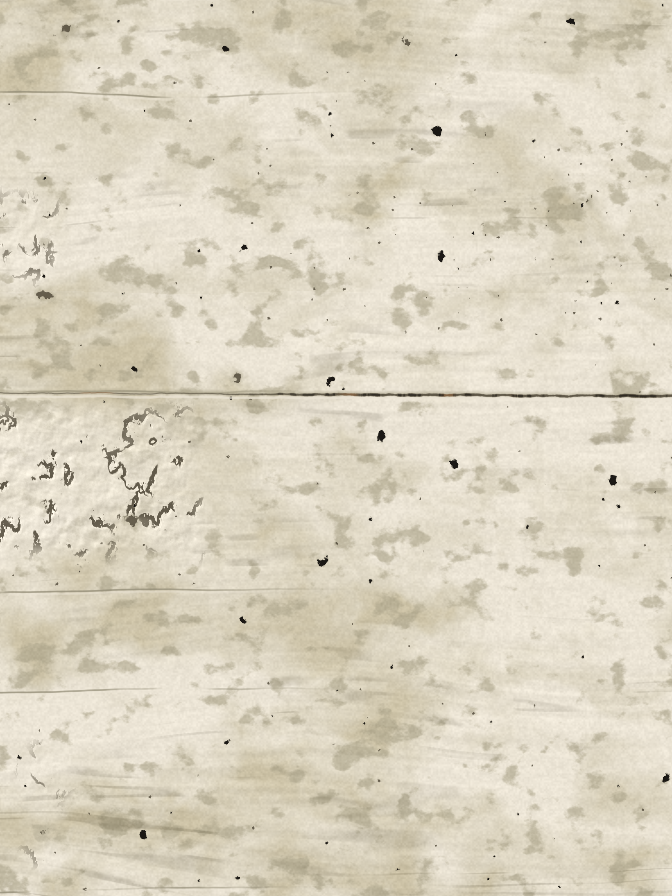
Reproduce this texture procedurally as a Shadertoy shader.

```glsl
// Pale board-formed concrete: faint wood grain, one open seam, pits, knots and a crumbled patch.
#define SEAM_Y 0.562
#define BOARD_HEIGHT 0.111
#define GRAIN_AMOUNT 0.045
#define SPECKLE_AMOUNT 0.075
#define PIT_RADIUS 0.0060
#define LIGHT vec3(0.925, 0.897, 0.838)
#define MID vec3(0.86, 0.83, 0.75)
#define DARK vec3(0.80, 0.76, 0.65)
#define STAIN vec3(0.68, 0.65, 0.55)
#define CREVICE vec3(0.30, 0.27, 0.21)
#define HOLE vec3(0.07, 0.06, 0.05)

float hash(vec2 p) {
    vec3 q = fract(p.xyx * 0.1031);
    q += dot(q, q.yzx + 33.33);
    return fract((q.x + q.y) * q.z);
}

float noise(vec2 p) {
    vec2 i = floor(p), f = fract(p);
    f = f * f * (3.0 - 2.0 * f);
    vec2 e = vec2(0.0, 1.0);
    return mix(mix(hash(i), hash(i + e.yx), f.x),
               mix(hash(i + e.xy), hash(i + e.yy), f.x), f.y);
}

float fbm(vec2 p) {
    float sum = 0.0, amp = 0.516;
    for (int i = 0; i < 5; i++) {
        sum += amp * noise(p);
        p = mat2(1.6, 1.2, -1.2, 1.6) * p + 17.3;
        amp *= 0.5;
    }
    return sum;
}

// Soft elliptical weight around a centre
float blob(vec2 p, vec2 centre, vec2 size) {
    vec2 v = (p - centre) / size;
    return exp(-dot(v, v));
}

// Ragged rectangular region
float region(vec2 p, vec2 centre, vec2 halfSize) {
    float d = length(max(abs(p - centre) - halfSize, 0.0));
    return 1.0 - smoothstep(0.0, 0.045, d + 0.045 * (fbm(p * 22.0) - 0.4));
}

// Signed distance to the nearest ragged spot of a jittered grid
float spots(vec2 p, float cells, float chance, float radius, float seed) {
    vec2 q = p * cells;
    float d = 1.0;
    for (int k = 0; k < 9; k++) {
        vec2 id = floor(q) + vec2(k % 3 - 1, k / 3 - 1);
        vec2 s = id + seed;
        if (hash(s + 5.7) > chance) continue;
        vec2 v = (q - id - 0.15 - 0.7 * vec2(hash(s), hash(s + 41.3))) / cells;
        v.x *= 0.8 + 0.7 * hash(s + 9.1);
        d = min(d, length(v) - radius * (0.35 + 0.65 * hash(s + 23.9)));
    }
    return d + (fbm(p * 1.1 / radius) - 0.45) * radius * 1.9;
}

float fill(float d, float px) { return 1.0 - smoothstep(-px, px, d); }

// Thin broken fissures: contour lines of a noise field, of even width
float cracks(vec2 p, float px) {
    vec2 scale = vec2(38.0, 27.0), e = vec2(0.0008, 0.0);
    float n = fbm(p * scale);
    vec2 slope = vec2(fbm((p + e.xy) * scale) - n, fbm((p + e.yx) * scale) - n) / e.x;
    float width = 0.0024 * smoothstep(0.36, 0.75, noise(p * 55.0 + 9.0));
    return fill(abs(n - 0.48) / max(length(slope), 9.0) - width, px) * smoothstep(0.0, 0.0007, width);
}

void mainImage(out vec4 fragColor, in vec2 fragCoord) {
    vec2 p = fragCoord / iResolution.y;
    float px = 0.7 / iResolution.y;

    // Cloudy base with stained areas
    vec2 warp = vec2(fbm(p * 7.0), fbm(p * 7.0 + 50.0)) - 0.5;
    vec2 w = p + 0.12 * warp;
    float tone = 0.6 * fbm(w * vec2(5.0, 9.0) + 3.0) + 0.4 * fbm(w * vec2(18.0, 26.0)) - 0.045;
    tone += 0.14 * blob(w, vec2(0.19, 0.83), vec2(0.10, 0.05));
    tone += 0.11 * blob(w, vec2(0.38, 0.31), vec2(0.36, 0.030));
    tone += 0.08 * blob(w, vec2(0.50, 0.65), vec2(0.30, 0.04));
    tone += 0.12 * blob(w, vec2(0.32, 0.13), vec2(0.035, 0.035));
    float board = (p.y - SEAM_Y - 0.012 * (fbm(p * vec2(5.0, 1.0)) - 0.5)) / BOARD_HEIGHT;
    tone += 0.05 * (hash(vec2(floor(board), 8.0)) - 0.5);
    vec3 col = mix(LIGHT, MID, smoothstep(0.37, 0.57, tone));
    col = mix(col, DARK, smoothstep(0.52, 0.70, tone));

    // Small worn smudges
    float smudge = smoothstep(0.60, 0.76, fbm(p * vec2(42.0, 55.0) + 11.0) + 0.25 * (tone - 0.45));
    col = mix(col, STAIN, 0.65 * smudge);

    // Wood grain: soft bands, thin broken lines and grit
    float bend = p.y + 0.045 * noise(p * vec2(3.0, 4.0)) + 0.004 * noise(p * vec2(15.0, 9.0));
    float grain = noise(vec2(p.x * 6.0, bend * 200.0)) + 0.6 * noise(vec2(p.x * 24.0, bend * 420.0));
    float grainMask = smoothstep(0.35, 0.65, fbm(p * vec2(4.0, 9.0) + 70.0));
    col += GRAIN_AMOUNT * (0.8 - grain) * (0.3 + 0.7 * grainMask);
    float fibre = abs(noise(vec2(p.x * 4.0, bend * 85.0)) - 0.5);
    float broken = smoothstep(0.5, 0.75, noise(vec2(p.x * 22.0, bend * 60.0)));
    col -= 0.09 * broken * grainMask * (1.0 - smoothstep(0.03, 0.11, fibre));
    col += SPECKLE_AMOUNT * (0.6 * noise(p * 500.0) + 0.4 * noise(p * 230.0) - 0.5);

    // Faint board joints, mostly towards the left
    float joint = (board - round(board)) * BOARD_HEIGHT;
    float fade = (1.0 - smoothstep(0.15, 0.42, p.x)) * smoothstep(0.3, 0.6, fbm(vec2(p.x * 14.0, round(board) * 7.0)));
    fade *= step(0.3, hash(vec2(round(board), 3.0)));
    col = mix(col, LIGHT, 0.5 * fade * fill(abs(joint + 0.0025) - 0.0012, px));
    col = mix(col, STAIN * 0.85, 0.8 * fade * fill(abs(joint) - 0.0009, px));

    // Crumbled patches with lit edges
    float rough = region(p, vec2(0.09, 0.465), vec2(0.115, 0.065)) * (1.0 - smoothstep(SEAM_Y - 0.014, SEAM_Y - 0.006, p.y));
    rough = max(rough, 0.7 * region(p, vec2(0.02, 0.73), vec2(0.025, 0.03)));
    rough = max(rough, 0.6 * region(p, vec2(0.05, 0.10), vec2(0.002, 0.04)));
    if (rough > 0.0) {
        float crack = cracks(p, px);
        float relief = fbm(p * 75.0 + vec2(-0.15, 0.2)) - fbm(p * 75.0);
        col = mix(col, LIGHT, 0.5 * rough);
        col += rough * (0.35 * relief + 0.06 * (cracks(p + vec2(-0.002, 0.0025), px) - crack));
        col = mix(col, CREVICE, 0.85 * rough * crack);
    }

    // Knots: shallow dimples with a shadowed core
    float knot = spots(p, 5.5, 0.32, 0.011, 13.0);
    col = mix(col, STAIN, 0.6 * (1.0 - smoothstep(-0.006, 0.004, knot)) * (0.4 + noise(p * 160.0)));
    col = mix(col, CREVICE, 0.8 * fill(knot + 0.003, px) * smoothstep(0.45, 0.6, noise(p * 210.0)));

    // Air holes: large, small, and dust gathered in one band
    float band = blob(p, vec2(0.55, 0.73), vec2(0.24, 0.09));
    float pit = min(spots(p, 9.0, 0.20, PIT_RADIUS, 61.0), spots(p, 28.0, 0.10, PIT_RADIUS * 0.34, 83.0));
    float dust = spots(p, 58.0, 0.03 + 0.32 * band, PIT_RADIUS * 0.27, 107.0);
    col = mix(col, STAIN, 0.3 * (1.0 - smoothstep(0.0, 0.002, pit)));
    col = mix(col, CREVICE, 0.8 * fill(dust, px));
    col = mix(col, HOLE, 0.95 * fill(pit, px));

    // Open seam: warm shade, crumbling dark line, pale lower lip
    float seam = p.y - SEAM_Y + 0.006 * p.x + 0.003 * (fbm(vec2(p.x * 60.0, 2.0)) - 0.5);
    float crumble = fbm(vec2(p.x * 150.0, 4.0));
    float opened = smoothstep(0.22, 0.4, p.x);
    vec3 rust = mix(CREVICE, vec3(0.58, 0.36, 0.18), 0.6 * smoothstep(0.7, 0.85, noise(vec2(p.x * 28.0, 9.0))));
    col = mix(col, STAIN, 0.5 * (1.0 - smoothstep(0.0, 0.005, abs(seam - 0.001))));
    col = mix(col, LIGHT, 0.7 * fill(abs(seam + 0.0038) - 0.0014, px));
    col = mix(col, rust, (0.6 + 0.25 * opened) * fill(abs(seam) - 0.0006 - 0.0018 * crumble * opened, px));
    col = mix(col, HOLE, 0.6 * opened * smoothstep(0.48, 0.65, crumble) * fill(abs(seam) - 0.0010, px));

    fragColor = vec4(clamp(col, 0.0, 1.0), 1.0);
}
```
